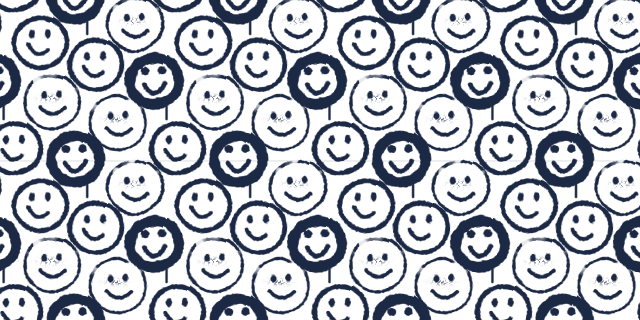
This pattern is drawn by a WebGL 2 fragment shader. Its source:

```glsl
#version 300 es
precision highp float;

uniform vec2 u_resolution;
out vec4 fragColor;

const vec3 PAPER = vec3(1.0);
const vec3 INK = vec3(0.11, 0.16, 0.27);
const float TILES_DOWN = 1.964;
const float FACE_RADIUS = 0.175; // in tiles
const int FACES = 8;
const vec2 FIRST_FACE = vec2(0.215, 0.256);
const vec2 FACE_STEP = vec2(0.375, 0.125);

// Lengths and positions are in face radii, y up
struct Style {
    float radius, halfWidth, wobble, wear, drip;
    vec2 eyeSize, leftEye, rightEye;
    vec2 smileStart, smileBend, smileEnd;
    float smileHalfWidth;
};

const Style BRUSH = Style(0.91, 0.088, 0.04, 0.0, 0.0,
    vec2(0.105, 0.155), vec2(-0.29, 0.29), vec2(0.27, 0.30),
    vec2(-0.41, -0.07), vec2(-0.12, -0.63), vec2(0.27, -0.27), 0.072);
const Style HEAVY = Style(0.85, 0.185, 0.04, 0.0, 1.0,
    vec2(0.15, 0.14), vec2(-0.32, 0.34), vec2(0.27, 0.36),
    vec2(-0.35, -0.14), vec2(-0.01, -0.76), vec2(0.38, -0.09), 0.082);
const Style DRY = Style(0.97, 0.054, 0.10, 1.0, 0.0,
    vec2(0.10, 0.13), vec2(-0.26, 0.24), vec2(0.26, 0.27),
    vec2(-0.40, -0.19), vec2(0.0, -0.66), vec2(0.46, -0.22), 0.066);

const Style STYLES[FACES] = Style[FACES](BRUSH, BRUSH, HEAVY, DRY, DRY, BRUSH, HEAVY, DRY);
const vec2 NUDGES[FACES] = vec2[FACES](
    vec2(0.031, 0.004), vec2(-0.005, 0.015), vec2(-0.018, -0.010), vec2(-0.023, -0.007),
    vec2(0.009, -0.004), vec2(-0.003, 0.027), vec2(-0.005, -0.032), vec2(-0.016, 0.020));

float hash(vec2 p) {
    vec3 h = fract(p.xyx * 0.1031);
    h += dot(h, h.yzx + 33.33);
    return fract((h.x + h.y) * h.z);
}

float noise(vec2 p) {
    vec2 i = floor(p), f = fract(p);
    f = f * f * (3.0 - 2.0 * f);
    return mix(mix(hash(i), hash(i + vec2(1, 0)), f.x),
               mix(hash(i + vec2(0, 1)), hash(i + vec2(1, 1)), f.x), f.y);
}

float coverage(float dist, float pixel) {
    return 1.0 - smoothstep(-0.9 * pixel, 0.9 * pixel, dist);
}

float ellipse(vec2 p, vec2 size) {
    return (length(p / size) - 1.0) * min(size.x, size.y);
}

float segment(vec2 p, vec2 a, vec2 b) {
    vec2 ab = b - a;
    return length(p - a - ab * clamp(dot(p - a, ab) / dot(ab, ab), 0.0, 1.0));
}

float curve(vec2 p, vec2 a, vec2 bend, vec2 b) {
    float dist = 10.0;
    vec2 last = a;
    for (int i = 1; i <= 10; i++) {
        float t = float(i) / 10.0;
        vec2 next = mix(mix(a, bend, t), mix(bend, b, t), t);
        dist = min(dist, segment(p, last, next));
        last = next;
    }
    return dist;
}

// Brush ring with uneven width and a slight step where its ends overlap
float ring(vec2 p, Style s, float seed) {
    vec2 around = normalize(p + 1e-5) * 1.7 + seed;
    float turn = fract((atan(p.y, p.x) - 1.1) / 6.28319);
    float radius = s.radius + s.wobble * (noise(around) - 0.5) + 0.05 * (turn - 0.5);
    float halfWidth = s.halfWidth * (0.8 + 0.4 * noise(around * 2.3 + 7.0));
    return abs(length(p * vec2(1.0, 1.04)) - radius) - halfWidth;
}

float faceInk(vec2 p, Style s, float seed, float pixel) {
    float rough = 0.035 * (noise(p * 15.0 + seed) - 0.5);
    float outline = coverage(ring(p, s, seed) + rough, pixel);

    // Dry gaps along the top of the ring
    float gap = smoothstep(0.48, 0.68, noise(p * 3.5 + seed * 2.0));
    outline *= 1.0 - 0.9 * s.wear * gap * smoothstep(0.25, 0.75, p.y);

    float features = min(ellipse(p - s.leftEye, s.eyeSize), ellipse(p - s.rightEye, s.eyeSize));
    features = min(features, curve(p, s.smileStart, s.smileBend, s.smileEnd) - s.smileHalfWidth);
    float ink = max(outline, coverage(features + rough, pixel));

    float drip = segment(p, vec2(0.43, -0.8), vec2(0.43, -1.34)) - 0.042;
    ink = max(ink, s.drip * coverage(drip, pixel));

    // Grainy smear beside the left eye
    vec2 smear = (p - vec2(-0.06, 0.12)) / vec2(0.32, 0.11);
    float grain = smoothstep(0.45, 0.8, noise(p * 22.0 + seed * 3.0));
    return max(ink, s.wear * 0.65 * grain * exp(-dot(smear, smear)));
}

void main() {
    vec2 uv = gl_FragCoord.xy / u_resolution.y;
    vec2 tile = vec2(uv.x, 1.0 - uv.y) * TILES_DOWN;
    float pixel = TILES_DOWN / (u_resolution.y * FACE_RADIUS);

    float ink = 0.0;
    for (int i = 0; i < FACES; i++) {
        vec2 offset = tile - FIRST_FACE - FACE_STEP * float(i) - NUDGES[i];
        vec2 p = (offset - round(offset)) * vec2(1.0, -1.0) / FACE_RADIUS;
        if (dot(p, p) < 2.4) ink = max(ink, faceInk(p, STYLES[i], float(i) * 5.3 + 2.0, pixel));
    }

    // Faint seam across the middle
    float seam = coverage(abs(uv.y - 0.497) - 0.001, 1.0 / u_resolution.y);
    ink = max(ink, 0.22 * seam);

    fragColor = vec4(mix(PAPER, INK, ink), 1.0);
}
```
